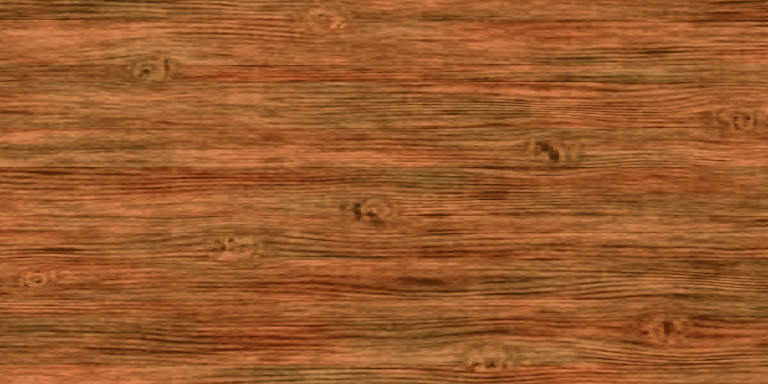
This texture is drawn by a Shadertoy shader. Its source:

```glsl
// Warm orange-brown wood boards with fine broken horizontal grain and knots.
#define BOARDS 13.0
#define GRAIN_LINES 80.0
#define GRAIN_DEPTH 0.48
#define STREAK_DEPTH 0.60
#define FIBRE_DEPTH 0.40
#define FLECK_DEPTH 0.28
#define KNOTS 9
#define KNOT_SIZE vec2(0.115, 0.060)
#define KNOT_RINGS 18.0
#define BASE_TONE 0.705
#define HUE_SPREAD 2.6

const vec3 DARK_BROWN  = vec3(0.32, 0.15, 0.04);
const vec3 DEEP_BROWN  = vec3(0.485, 0.255, 0.09);
const vec3 MID_BROWN   = vec3(0.60, 0.353, 0.163);
const vec3 LIGHT_TAN   = vec3(0.81, 0.505, 0.30);
const vec3 RED_TINT    = vec3(0.055, -0.016, -0.008);

float hash(vec2 p) {
    return fract(sin(dot(p, vec2(127.1, 311.7))) * 43758.5453);
}

float noise(vec2 p) {
    vec2 i = floor(p), f = fract(p);
    f = f * f * (3.0 - 2.0 * f);
    return mix(mix(hash(i), hash(i + vec2(1, 0)), f.x),
               mix(hash(i + vec2(0, 1)), hash(i + vec2(1, 1)), f.x), f.y);
}

float fbm(vec2 p) {
    float sum = 0.0, amp = 0.55;
    for (int i = 0; i < 3; i++) {
        sum += amp * noise(p);
        p = p * 2.1 + 17.3;
        amp *= 0.5;
    }
    return sum / 0.9625;
}

vec3 woodColour(float tone) {
    vec3 c = mix(DARK_BROWN, DEEP_BROWN, clamp(tone / 0.3, 0.0, 1.0));
    c = mix(c, MID_BROWN, clamp((tone - 0.3) / 0.28, 0.0, 1.0));
    return mix(c, LIGHT_TAN, clamp((tone - 0.58) / 0.45, 0.0, 1.0));
}

void mainImage(out vec4 fragColor, in vec2 fragCoord) {
    vec2 p = fragCoord / iResolution.y;
    float width = iResolution.x / iResolution.y;

    // Boards of uneven height
    float across = p.y * BOARDS + 0.35 * sin(p.y * 31.0);
    float board = floor(across);
    float seamDist = min(fract(across), 1.0 - fract(across)) / BOARDS;
    float boardSeed = hash(vec2(board, 4.7));

    // Ragged knots: they push the grain aside and show arcs and dark pits
    vec2 q = p;
    float knotMask = 0.0, knotTone = 0.0;
    for (int i = 0; i < KNOTS; i++) {
        float k = float(i);
        vec2 centre = vec2((k + 0.2 + 0.6 * hash(vec2(k, 1.3))) / float(KNOTS) * width,
                           (mod(k * 5.0 + 2.0, float(KNOTS)) + hash(vec2(k, 8.1))) / float(KNOTS));
        vec2 size = KNOT_SIZE * mix(0.5, 1.1, hash(vec2(k, 5.9)));
        vec2 d = (p - centre) / size;
        q.y -= 0.4 * d.y * size.y * exp(-0.6 * dot(d, d));
        float ragged = length(d) + 0.9 * (fbm(p * vec2(14.0, 75.0) + k) - 0.5);
        float mask = 1.0 - smoothstep(0.5, 0.95, ragged);
        float arcs = sin(length(d * vec2(1.0, 0.55)) * KNOT_RINGS + 6.0 * noise(p * 40.0 + k));
        float pits = smoothstep(0.6, 0.78, noise(p * vec2(60.0, 75.0) + k * 9.0));
        float core = 1.0 - smoothstep(0.2, 0.8, ragged);
        float value = mix(0.5, 0.82, hash(vec2(k, 2.4))) + 0.17 * arcs - 0.55 * pits * core;
        knotTone = mix(knotTone, value, mask);
        knotMask = max(knotMask, mask);
    }

    // Slow bending of the grain, different on each board
    vec2 shift = vec2(boardSeed * 37.0, board * 3.1);
    q.y += 0.022 * (noise(q * vec2(2.2, 7.0) + shift) - 0.5);
    q.y += 0.005 * (noise(q * vec2(9.0, 22.0) + shift) - 0.5);

    // Growth lines, fading in and out along their length
    float phase = q.y * GRAIN_LINES + 2.6 * noise(q * vec2(1.2, 19.0) + shift);
    float band = 0.5 + 0.5 * sin(6.2832 * phase);
    float presence = smoothstep(0.35, 0.8, noise(q * vec2(1.9, 14.0) + shift + 5.0));
    float broken = mix(0.45, 1.2, noise(q * vec2(11.0, 110.0) + 12.0));
    float line = pow(band, 1.7) * mix(0.18, 1.0, presence) * broken;

    // Long streaks, fibres, tiny flecks and rare dark scratches
    float streak = fbm(q * vec2(1.4, 22.0) + shift) - 0.5;
    float patches = noise(q * vec2(6.0, 60.0) + 31.0) - 0.5;
    float fibre = noise(q * vec2(17.0, 150.0)) - 0.5;
    float fleck = noise(p * vec2(75.0, 210.0) + 7.0) - 0.5;
    float scratch = smoothstep(0.76, 0.95, noise(q * vec2(7.0, 105.0) + 63.0));

    float tone = BASE_TONE + 0.16 * (boardSeed - 0.5);
    tone += STREAK_DEPTH * streak + 0.26 * patches + FIBRE_DEPTH * fibre + FLECK_DEPTH * fleck;
    tone -= GRAIN_DEPTH * line + 0.28 * scratch;
    tone -= 0.24 * (1.0 - smoothstep(0.001, 0.006, seamDist)) * noise(vec2(p.x * 6.0, board));
    tone = mix(tone, knotTone + 0.3 * (fibre + fleck), 0.8 * knotMask);

    // Reddish and yellowish areas
    float redness = fbm(q * vec2(3.0, 14.0) + shift + 80.0) - 0.5;
    vec3 colour = woodColour(clamp(tone, 0.0, 1.03)) + RED_TINT * HUE_SPREAD * redness;
    fragColor = vec4(clamp(colour, 0.0, 1.0), 1.0);
}
```
